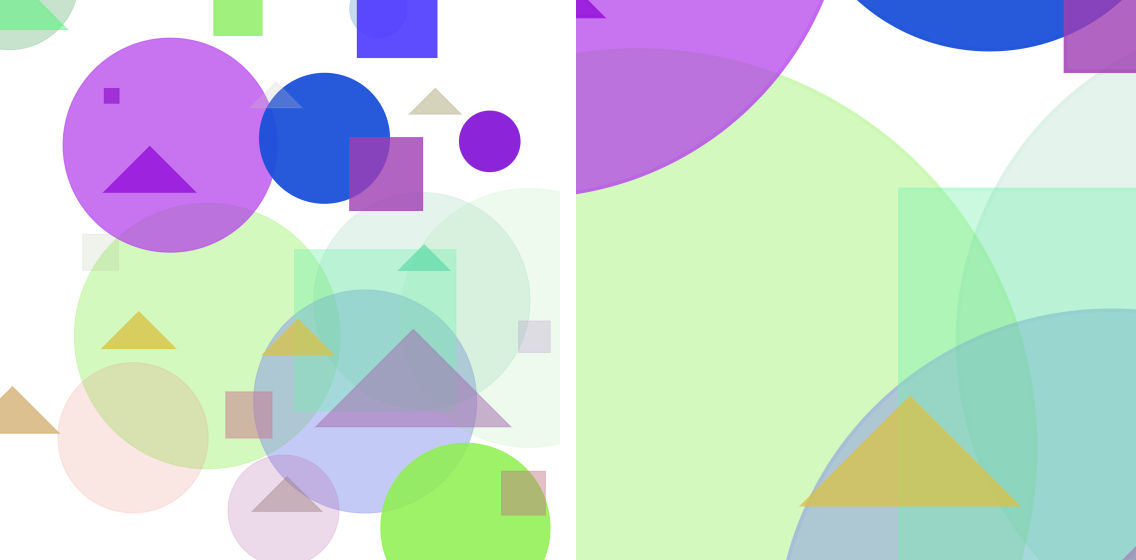
Left: the whole. Right: its middle third, enlarged.
A WebGL 2 fragment shader for this background:

```glsl
#version 300 es
precision highp float;

uniform vec2 u_resolution;
out vec4 fragColor;

const int DISC_COUNT = 12;
const int SQUARE_COUNT = 9;
const int TRIANGLE_COUNT = 10;
const float OUTLINE_WIDTH = 0.0022;
const vec2 SCATTER_STEP = vec2(0.7549, 0.5698);

// Tints: rgb is the pigment, a is its opacity
const vec4 DISC_TINTS[DISC_COUNT] = vec4[DISC_COUNT](
    vec4(0.58, 0.94, 0.37, 0.40), vec4(0.50, 0.55, 0.92, 0.46),
    vec4(0.55, 0.94, 0.30, 0.85), vec4(0.40, 0.70, 0.45, 0.36),
    vec4(0.69, 0.22, 0.92, 0.70), vec4(0.10, 0.31, 0.85, 0.94),
    vec4(0.30, 0.70, 0.52, 0.15), vec4(0.55, 0.88, 0.55, 0.15),
    vec4(0.90, 0.50, 0.45, 0.20), vec4(0.72, 0.42, 0.68, 0.26),
    vec4(0.55, 0.72, 0.88, 0.50), vec4(0.55, 0.14, 0.85, 1.00));
const float DISC_RADII[DISC_COUNT] = float[DISC_COUNT](
    0.238, 0.200, 0.152, 0.125, 0.192, 0.117,
    0.194, 0.232, 0.135, 0.100, 0.052, 0.055);

const vec4 SQUARE_TINTS[SQUARE_COUNT] = vec4[SQUARE_COUNT](
    vec4(0.45, 0.94, 0.68, 0.38), vec4(0.50, 0.92, 0.32, 0.75),
    vec4(0.60, 0.65, 0.50, 0.15), vec4(0.75, 0.45, 0.50, 0.45),
    vec4(0.62, 0.24, 0.70, 0.80), vec4(0.78, 0.45, 0.55, 0.50),
    vec4(0.60, 0.12, 0.82, 0.80), vec4(0.65, 0.50, 0.75, 0.25),
    vec4(0.30, 0.22, 1.00, 0.90));
const float SQUARE_SIZES[SQUARE_COUNT] = float[SQUARE_COUNT](
    0.145, 0.044, 0.033, 0.040, 0.066, 0.042, 0.014, 0.029, 0.072);

const vec4 TRIANGLE_TINTS[TRIANGLE_COUNT] = vec4[TRIANGLE_COUNT](
    vec4(0.64, 0.42, 0.68, 0.52), vec4(0.80, 0.76, 0.76, 0.25),
    vec4(0.85, 0.75, 0.25, 0.75), vec4(0.30, 0.95, 0.45, 0.50),
    vec4(0.35, 0.85, 0.65, 0.65), vec4(0.60, 0.50, 0.50, 0.45),
    vec4(0.58, 0.06, 0.85, 0.80), vec4(0.76, 0.55, 0.20, 0.55),
    vec4(0.60, 0.57, 0.35, 0.40), vec4(0.85, 0.76, 0.28, 0.75));
const float TRIANGLE_SIZES[TRIANGLE_COUNT] = float[TRIANGLE_COUNT](
    0.176, 0.048, 0.068, 0.120, 0.048, 0.064, 0.084, 0.085, 0.048, 0.066);

// Signed distances
float discDistance(vec2 p, float radius) {
    return length(p) - radius;
}

float squareDistance(vec2 p, float halfSide) {
    return max(abs(p.x), abs(p.y)) - halfSide;
}

// Right-angled apex above a base centred on the origin
float triangleDistance(vec2 p, float height) {
    return max(-p.y, (abs(p.x) + p.y - height) * 0.7071);
}

// Drifting rows, loosened by a wobble
vec2 discCenter(float index) {
    vec2 row = fract(vec2(0.37, 0.40) + index * vec2(0.232, -0.145));
    vec2 wobble = vec2(0.05, -0.08) * sin(index * vec2(1.6, 3.5));
    return row + wobble;
}

// Even quasi-random scatter
vec2 scatter(vec2 start, float index) {
    return fract(start + index * SCATTER_STEP);
}

// Translucent fill with a slightly denser rim
vec3 paint(vec3 base, float dist, vec4 tint, float pixel) {
    float fill = 1.0 - smoothstep(-0.7 * pixel, 0.7 * pixel, dist);
    float rim = fill * smoothstep(-0.7 * pixel, 0.7 * pixel, dist + OUTLINE_WIDTH);
    float opacity = tint.a * mix(1.0, 1.3 - 0.3 * tint.a, rim);
    return mix(base, tint.rgb, fill * opacity);
}

void main() {
    vec2 uv = gl_FragCoord.xy / u_resolution.y;
    float pixel = 1.0 / u_resolution.y;
    vec3 color = vec3(1.0);

    // Discs
    for (int i = 0; i < DISC_COUNT; i++) {
        float dist = discDistance(uv - discCenter(float(i)), DISC_RADII[i]);
        color = paint(color, dist, DISC_TINTS[i], pixel);
    }

    // Squares
    for (int i = 0; i < SQUARE_COUNT; i++) {
        vec2 center = scatter(vec2(0.67, 0.41), float(i));
        float dist = squareDistance(uv - center, SQUARE_SIZES[i]);
        color = paint(color, dist, SQUARE_TINTS[i], pixel);
    }

    // Triangles
    for (int i = 0; i < TRIANGLE_COUNT; i++) {
        vec2 center = scatter(vec2(0.738, 0.237), float(i));
        float dist = triangleDistance(uv - center, TRIANGLE_SIZES[i]);
        color = paint(color, dist, TRIANGLE_TINTS[i], pixel);
    }

    fragColor = vec4(color, 1.0);
}
```
